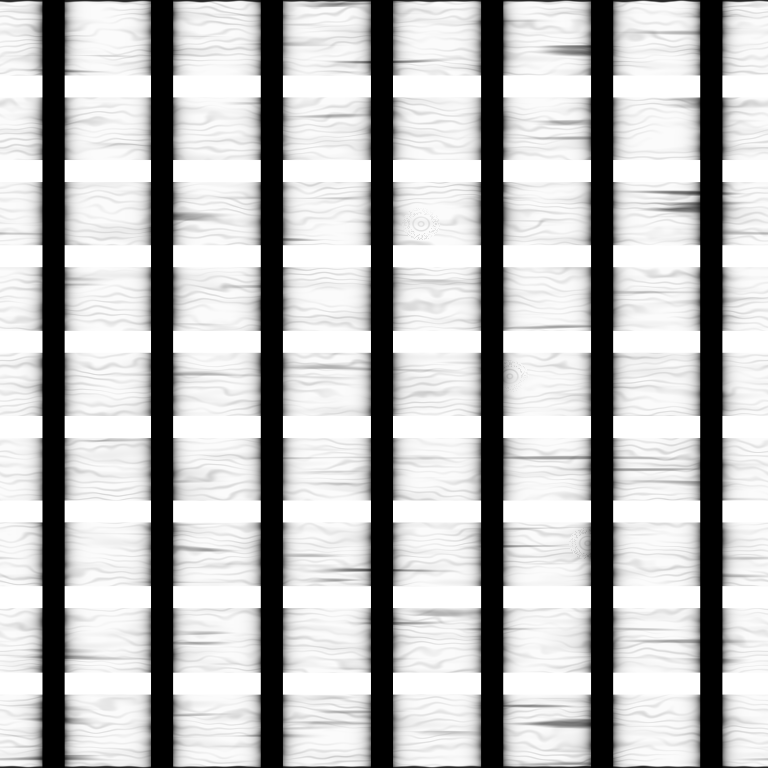
Give the GLSL for this texture map, as a WebGL 1 fragment shader.

```glsl
precision highp float;

uniform vec2 u_resolution;

// Layout, in units of the canvas
const float BAR_COUNT = 7.0;
const float BAR_PHASE = 0.483;
const float BAR_WIDTH = 0.0288;
const float PLANK_COUNT = 9.0;
const float GAP_HEIGHT = 0.0286;
const float PLACEMENT_JITTER = 0.003;

// Tones
const float WOOD_TONE = 0.985;
const float GAP_TONE = 1.0;
const float BAR_TONE = 0.0;

// Wear and shading
const float GRAIN_LINES = 105.0;
const float GRAIN_DEPTH = 0.13;
const float HAZE_DEPTH = 0.10;
const float STREAK_ROWS = 130.0;
const float STREAK_DEPTH = 0.75;
const float SHADE_DEPTH = 0.58;
const float SHADE_REACH = 0.0065;
const float KNOT_RADIUS = 0.021;
const float RIM_WIDTH = 0.002;

float hash(vec2 p) {
  vec3 q = fract(p.xyx * 0.1031);
  q += dot(q, q.yzx + 33.33);
  return fract((q.x + q.y) * q.z);
}

float cornerSlope(vec2 cell, vec2 offset, float period) {
  float angle = 6.28319 * hash(vec2(mod(cell.x, period), cell.y));
  return dot(vec2(cos(angle), sin(angle)), offset);
}

// Gradient noise that wraps horizontally
float gradientNoise(vec2 p, float period) {
  vec2 cell = floor(p);
  vec2 f = p - cell;
  vec2 w = f * f * f * (f * (f * 6.0 - 15.0) + 10.0);
  vec2 e = vec2(1.0, 0.0);
  float low = mix(cornerSlope(cell, f, period),
                  cornerSlope(cell + e.xy, f - e.xy, period), w.x);
  float high = mix(cornerSlope(cell + e.yx, f - e.yx, period),
                   cornerSlope(cell + e.xx, f - e.xx, period), w.x);
  return mix(low, high, w.y);
}

// Stretched noise: columns across, rows down, separate for each seed
float woodNoise(vec2 uv, float columns, float rows, float seed) {
  return gradientNoise(vec2(uv.x * columns, uv.y * rows + seed), columns);
}

float jitter(float index, float seed) {
  return PLACEMENT_JITTER * (hash(vec2(index, seed)) - 0.5);
}

// Signed distance to the nearest vertical bar
float barDistance(float x) {
  float index = floor(x * BAR_COUNT - BAR_PHASE + 0.5);
  float center = (index + BAR_PHASE) / BAR_COUNT;
  center += jitter(mod(index, BAR_COUNT), 3.0);
  return abs(x - center) - 0.5 * BAR_WIDTH;
}

// Signed distance to the nearest gap between planks
float gapDistance(float y) {
  float index = clamp(floor(y * PLANK_COUNT + 0.5), 1.0, PLANK_COUNT - 1.0);
  float center = index / PLANK_COUNT + jitter(index, 11.0);
  return abs(y - center) - 0.5 * GAP_HEIGHT;
}

// Fine contour lines that turn into rings around a knot
float grainLines(vec2 uv, float plank, float seed) {
  float level = uv.y * GRAIN_LINES + 1.8 * woodNoise(uv, 9.0, 28.0, seed)
              + 0.8 * woodNoise(uv, 36.0, 60.0, seed + 5.0);
  vec2 knot = vec2(hash(vec2(plank, 21.0)),
                   (plank + mix(0.3, 0.7, hash(vec2(plank, 29.0)))) / PLANK_COUNT);
  float radius = length((uv - knot) * vec2(0.85, 1.0));
  float hasKnot = step(mod(plank, 2.0), 0.5) * step(1.0, plank) * step(plank, 7.0);
  float knotMask = hasKnot * (1.0 - smoothstep(0.6, 1.0, radius / KNOT_RADIUS));
  level = mix(level, radius * 1.6 * GRAIN_LINES, knotMask);
  float line = 1.0 - smoothstep(0.0, 0.3, abs(fract(level) - 0.5));
  float strength = 0.5 + 1.1 * woodNoise(uv, 12.0, 35.0, seed + 9.0);
  return line * clamp(strength + 0.3 * knotMask, 0.0, 1.0);
}

// Long dark cracks gathered in patches
float darkStreaks(vec2 uv, float plank, float seed) {
  float crack = smoothstep(0.14, 0.56, woodNoise(uv, 6.0, STREAK_ROWS, seed + 40.0));
  float patches = smoothstep(-0.12, 0.4, woodNoise(uv, 5.0, 24.0, seed + 70.0));
  return crack * patches * mix(0.5, 1.1, hash(vec2(plank, 17.0)));
}

void main() {
  vec2 uv = gl_FragCoord.xy / u_resolution;
  float pixel = 1.0 / min(u_resolution.x, u_resolution.y);
  float plank = floor(uv.y * PLANK_COUNT);
  float seed = plank * 37.0;
  float bar = barDistance(uv.x);
  float gap = gapDistance(uv.y);

  // Plank surface
  float tone = WOOD_TONE - GRAIN_DEPTH * grainLines(uv, plank, seed);
  float haze = woodNoise(uv, 10.0, 85.0, seed + 90.0);
  tone -= HAZE_DEPTH * max(haze, 0.0);

  // Contact shade beside the bars, deepening nearby cracks
  float shade = exp(-max(bar, 0.0) / SHADE_REACH);
  tone *= 1.0 - STREAK_DEPTH * darkStreaks(uv, plank, seed) * mix(0.75, 1.0, shade);
  tone *= 1.0 - SHADE_DEPTH * shade * (1.0 + 0.5 * haze);

  // Ragged dark rim along the outer planks
  float rim = min(uv.y, 1.0 - uv.y) - RIM_WIDTH * (1.0 + woodNoise(uv, 40.0, 1.0, 5.0));
  tone *= mix(0.15, 1.0, smoothstep(-pixel, pixel, rim));

  // Gaps, then bars on top
  tone = mix(GAP_TONE, tone, smoothstep(-0.5 * pixel, 0.5 * pixel, gap));
  tone = mix(BAR_TONE, tone, smoothstep(-0.5 * pixel, 0.5 * pixel, bar));
  gl_FragColor = vec4(vec3(clamp(tone, 0.0, 1.0)), 1.0);
}
```
